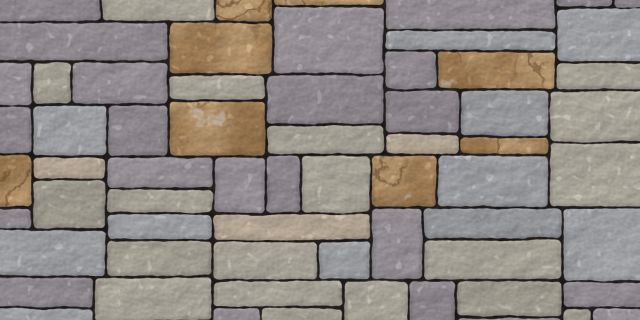
A WebGL 1 fragment shader for this texture:

```glsl
precision highp float;
// Wall of squared grey, olive and ochre stones with thin dark joints.

uniform vec2 u_resolution;

#define CELL vec2(0.41, 0.235)  // mean block size, in canvas heights
#define SPREAD 0.68             // irregularity of the block grid
#define JOINT 0.0036            // half width of the joints
#define CORNER 0.013            // corner radius
#define WOBBLE 0.0045           // waviness of the stone edges
#define TILT 0.022              // range of stone tilt
#define RELIEF 0.115            // strength of the surface shading
#define MOTTLE 0.05             // strength of the tone patches
#define OCHRE_SHARE 0.12
#define CREAM_SHARE 0.4         // among thin stones
#define SEED vec2(3.3, 5.1)

float hash(vec2 p) {
  vec3 q = fract(p.xyx * 0.1031);
  q += dot(q, q.yzx + 33.33);
  return fract((q.x + q.y) * q.z);
}

vec2 gradient(vec2 cell) {
  float a = 6.2832 * hash(cell);
  return vec2(cos(a), sin(a));
}

float noise(vec2 p) {
  vec2 i = floor(p), f = p - i;
  vec2 u = f * f * f * (f * (f * 6.0 - 15.0) + 10.0);
  vec2 x = vec2(1.0, 0.0), y = vec2(0.0, 1.0);
  float low = mix(dot(gradient(i), f), dot(gradient(i + x), f - x), u.x);
  float high = mix(dot(gradient(i + y), f - y), dot(gradient(i + 1.0), f - 1.0), u.x);
  return mix(low, high, u.y);
}

float fbm(vec2 p) {
  float sum = 0.0, amp = 0.5;
  for (int i = 0; i < 4; i++) {
    sum += amp * noise(p);
    p = mat2(1.6, 1.2, -1.2, 1.6) * p + 7.3;
    amp *= 0.58;
  }
  return sum;
}

// Jittered grid corner
vec2 knot(vec2 c) {
  return (c + SPREAD * (vec2(hash(c), hash(c + 31.7)) - 0.5)) * CELL;
}

// Pinwheel tiling: lines through the corners alternate in direction
vec4 block(vec2 c) {
  vec2 bl = knot(c), br = knot(c + vec2(1.0, 0.0));
  vec2 tl = knot(c + vec2(0.0, 1.0)), tr = knot(c + 1.0);
  if (mod(c.x + c.y, 2.0) < 0.5) return vec4(bl.x, br.y, tr.x, tl.y);
  return vec4(tl.x, bl.y, br.x, tr.y);
}

// Stone bounds (lo, hi) around p; also gives its block and its number there
vec4 findStone(vec2 p, out vec2 cell, out float id) {
  vec4 box = vec4(0.0);
  cell = floor(p / CELL);
  vec2 base = cell;
  for (int j = -1; j <= 1; j++)
    for (int i = -1; i <= 1; i++) {
      vec2 c = base + vec2(float(i), float(j));
      vec4 b = block(c);
      if (all(greaterThanEqual(p, b.xy)) && all(lessThan(p, b.zw))) { box = b; cell = c; }
    }
  id = 0.0;
  for (int k = 0; k < 3; k++) {
    vec2 size = box.zw - box.xy, key = cell + 17.3 * id + float(k);
    if (size.x * size.y < mix(0.03, 0.125, hash(key))) continue;
    float t = mix(0.27, 0.73, hash(key + 5.9));
    vec2 cut = mix(box.xy, box.zw, t);
    bool upright = size.x > size.y * mix(1.4, 3.0, hash(key + 11.3));
    bool after = upright ? p.x > cut.x : p.y > cut.y;
    if (upright) { if (after) box.x = cut.x; else box.z = cut.x; }
    else { if (after) box.y = cut.y; else box.w = cut.y; }
    id = id * 2.0 + (after ? 2.0 : 1.0);
  }
  return box;
}

vec3 ochreColor(vec2 p) {
  float bend = noise(p * vec2(6.0, 4.0)) + 0.25 * fbm(p * 14.0);
  vec3 color = mix(vec3(0.57, 0.44, 0.29), vec3(0.70, 0.58, 0.43), smoothstep(-0.35, 0.3, bend));
  float vein = 1.0 - smoothstep(0.0, 0.13, abs(fract(bend * 3.5 + p.x * 4.0) - 0.5));
  color = mix(color, vec3(0.40, 0.28, 0.17), 0.6 * vein * smoothstep(-0.05, 0.3, noise(p * 5.0 + 9.0)));
  return mix(color, vec3(0.73, 0.68, 0.61), 0.7 * smoothstep(0.22, 0.34, fbm(p * 9.0 + 4.0)));
}

vec3 stoneColor(vec2 p, vec2 cell, float id, float height) {
  float kind = fract(dot(cell, vec2(0.7549, 0.5698)) + 0.618 * id);
  float tone = hash(cell + 3.7 * id + 2.0) - 0.5;
  if (kind < OCHRE_SHARE) return ochreColor(p);
  if (height < 0.09 && tone + 0.5 < CREAM_SHARE) return vec3(0.69, 0.635, 0.565);
  vec3 color = vec3(0.555, 0.533, 0.555);
  if (kind > 0.50) color = vec3(0.592, 0.597, 0.612);
  if (kind > 0.70) color = vec3(0.622, 0.605, 0.560);
  return color + 0.05 * tone;
}

void main() {
  vec2 p = gl_FragCoord.xy / u_resolution.y + SEED;
  vec2 q = p + WOBBLE * vec2(noise(p * 13.0), noise(p * 13.0 + 40.0));
  vec2 cell;
  float id;
  vec4 box = findStone(q, cell, id);

  // Rounded, slightly tilted outline with chipped edges
  vec2 local = q - 0.5 * (box.xy + box.zw), extent = 0.5 * (box.zw - box.xy);
  float tilt = TILT * (hash(cell + 7.7 * id + 8.0) - 0.5);
  local += tilt * vec2(-local.y, local.x);
  vec2 offset = abs(local) - extent + JOINT + CORNER;
  float dist = length(max(offset, 0.0)) + min(max(offset.x, offset.y), 0.0) - CORNER;
  dist += WOBBLE * (0.6 * noise(p * 24.0 + 3.0 * id) + 0.5 * noise(p * 55.0));

  // Rough face lit from the upper left
  vec2 face = p + 5.0 * id;
  vec2 stepToLight = vec2(-0.0025, 0.0035);
  vec2 grain = vec2(10.0, 14.0);
  float slope = fbm((face - stepToLight) * grain) - fbm((face + stepToLight) * grain);
  vec3 color = stoneColor(face, cell, id, 2.0 * extent.y);
  color *= 1.0 + RELIEF * 4.0 * slope + MOTTLE * 1.6 * fbm(face * 5.0 + 20.0);
  color += 0.03 * noise(face * 85.0);
  color += 0.09 * smoothstep(0.33, 0.5, noise(face * 32.0 + 60.0));

  // Worn light rim on top, shade towards the other edges
  float rim = 1.0 - smoothstep(0.003, 0.016, -dist);
  float upward = smoothstep(0.3, 1.0, local.y / extent.y);
  color *= 1.0 + rim * mix(-0.10, 0.07, upward);

  float soft = max(0.0026, 0.7 / u_resolution.y);
  vec3 jointColor = vec3(0.125, 0.108, 0.108) + 0.05 * noise(p * 30.0);
  gl_FragColor = vec4(mix(color, jointColor, smoothstep(-soft, soft, dist)), 1.0);
}
```
